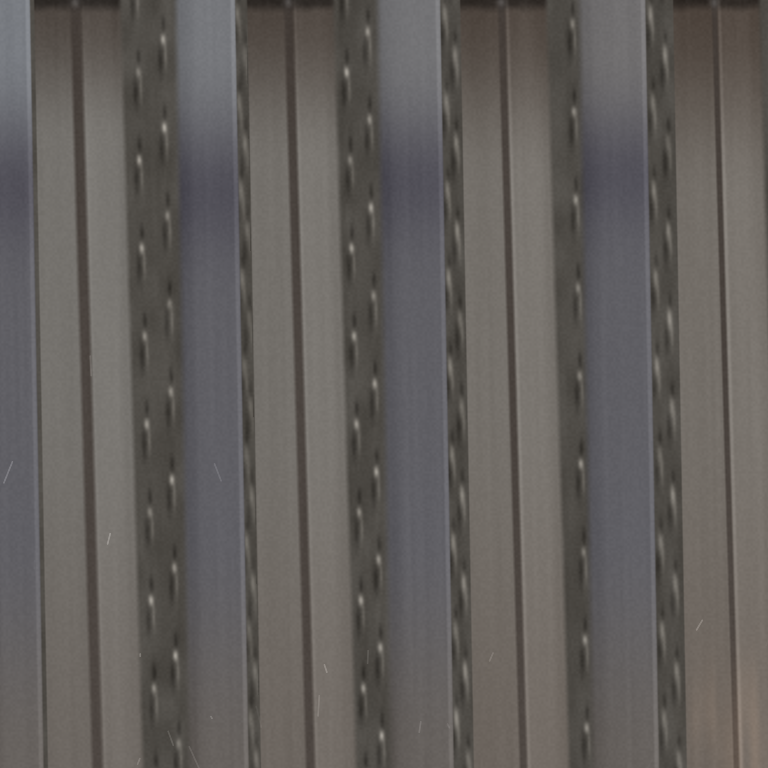
A WebGL 1 fragment shader for this texture:

```glsl
precision highp float;
// Ribbed sheet-metal cladding: four slightly leaning pairs of raised panels,
// split by a groove and flanked by dented dark strips and flat recessed bands.
// Each rib is a row of soft bands; strip widths follow the viewing angle.
uniform vec2 u_resolution;

const float PERIOD = 0.2773;
const float DENT_STEP = 0.1146;
const vec3 STRIP = vec3(0.305, 0.292, 0.272);
const vec3 GROOVE = vec3(0.255, 0.228, 0.21);
const vec3 GLINT = vec3(1.0, 0.98, 0.94);

float hash(vec2 p) {
  vec3 q = fract(p.xyx * 0.1031);
  q += dot(q, q.yzx + 33.33);
  return fract((q.x + q.y) * q.z);
}

float noise(vec2 p) {
  vec2 c = floor(p), f = fract(p);
  f = f * f * (3.0 - 2.0 * f);
  return mix(mix(hash(c), hash(c + vec2(1, 0)), f.x),
             mix(hash(c + vec2(0, 1)), hash(c + vec2(1, 1)), f.x), f.y);
}

float band(float x, float a, float b, float soft) {
  return smoothstep(a - soft, a + soft, x) - smoothstep(b - soft, b + soft, x);
}

float spot(vec2 p, vec2 size) {
  p /= size;
  return exp(-dot(p, p));
}

float segmentDistance(vec2 p, vec2 a, vec2 b) {
  vec2 d = b - a;
  return length(p - a - d * clamp(dot(p - a, d) / dot(d, d), 0.0, 1.0));
}

// Column of pressed dents: a glint, a fading lower lip and a shadow.
float dents(float x, float t, float phase, float seed, float stretch) {
  float k = t / DENT_STEP - phase + 0.5;
  float r = hash(vec2(floor(k), seed));
  vec2 p = vec2(x + (r - 0.5) * 0.002, (fract(k) - 0.5) * DENT_STEP);
  float glint = spot(p, vec2(0.0033, 0.0068 * stretch)) * mix(0.16, 0.34, r);
  float lip = spot(p - vec2(0.003, 0.02), vec2(0.0025, 0.018)) * 0.09;
  float shade = spot(p - vec2(-0.004, 0.026), vec2(0.0035, 0.02))
              + spot(p - vec2(0.001, -0.02), vec2(0.003, 0.011));
  return glint / sqrt(stretch) + lip - 0.085 * shade;
}

// Raised panel: dim at the top, pale in the middle, warmer at the foot.
vec3 panelColor(float t, float rib) {
  vec3 c = mix(vec3(0.3, 0.272, 0.25), vec3(0.452, 0.44, 0.422),
               smoothstep(0.0, 0.19 + 0.025 * rib, t));
  c = mix(c, vec3(0.425, 0.402, 0.38), smoothstep(0.5, 1.0, t));
  return c - vec3(0.0, 0.003, 0.005) * rib;
}

// Recessed band: bright top, a dark reflection, then bluish grey.
vec3 flatColor(float t, float rib) {
  float r = hash(vec2(rib + 7.0, 3.0));
  vec3 sheen = mix(vec3(0.46, 0.465, 0.48), vec3(0.43, 0.415, 0.41), rib / 3.0);
  vec3 c = mix(sheen, vec3(0.375, 0.372, 0.392), smoothstep(0.06, 0.25, t));
  float reflection = spot(vec2(t - 0.22 - 0.04 * r, 0.0), vec2(0.075, 1.0));
  c -= vec3(0.055, 0.058, 0.046) * reflection;
  return mix(c, vec3(0.4, 0.38, 0.365), smoothstep(0.68, 1.0, t));
}

// Short pale scuffs, mostly toward the foot of the sheet.
float scratches(vec2 p) {
  float wear = 0.0;
  for (int n = 0; n < 22; n++) {
    float s = float(n);
    vec2 a = vec2(hash(vec2(s, 1.7)), 1.0 - 0.55 * pow(hash(vec2(s, 5.3)), 2.0));
    vec2 d = vec2(hash(vec2(s, 9.1)) - 0.5, -0.8) * 0.035 * hash(vec2(s, 4.4));
    wear += (1.0 - smoothstep(0.0004, 0.0018, segmentDistance(p, a, a + d)))
          * hash(vec2(s, 8.2));
  }
  return wear;
}

void main() {
  vec2 uv = gl_FragCoord.xy / u_resolution;
  float t = 1.0 - uv.y;
  float lean = uv.x - 0.043 - 0.018 * t;
  float rib = floor(lean / PERIOD);
  float u = lean - rib * PERIOD;

  // Edges of the parts within one rib
  float groove = 0.055 + 0.011 * t;
  float panelEnd = 0.113 + 0.012 * t;
  float stripEnd = 0.186 - 0.0145 * rib;
  float leftWidth = 0.004 + 0.0102 * (rib + 1.0);
  float flatEnd = PERIOD - leftWidth;
  float halfGroove = 0.0068 - 0.0011 * rib;

  // Dark strips with dents on both sides of the flat band
  vec3 color = STRIP + 0.055 * (noise(vec2(uv.x * 55.0, t * 24.0)) - 0.5);
  float w = stripEnd - panelEnd;
  float relief = dents(u - panelEnd - 0.28 * w, t, 0.82, rib, 1.0)
               * (1.0 - smoothstep(1.0, 2.0, rib));
  relief += dents(u - panelEnd - 0.76 * w, t, 0.45 - 0.09 * rib, rib + 20.0, 1.0);
  float leftDents = dents(u - flatEnd - 0.2 * leftWidth, t, 0.16, rib + 40.0, 2.2);
  leftDents += dents(u - flatEnd - 0.72 * leftWidth, t, 0.62, rib + 60.0, 2.2);
  relief += leftDents * smoothstep(0.004, 0.02, leftWidth);
  color += GLINT * relief;

  // Flat band with a pale lip at its right edge
  vec3 recess = flatColor(t, rib) - 0.05 * (1.0 - smoothstep(0.0, 0.03, u - stripEnd));
  recess += 0.055 * band(u, flatEnd - 0.006, flatEnd - 0.001, 0.002);
  color = mix(color, recess, smoothstep(stripEnd - 0.006, stripEnd + 0.006, u)
        * (1.0 - smoothstep(flatEnd - 0.0015, flatEnd + 0.0015, u)));

  // Paired panels, groove and the shaded cap above them
  vec3 panel = panelColor(t, rib) + 0.025 * band(u, groove + 0.009, panelEnd - 0.012, 0.007);
  panel += (0.025 + 0.015 * rib) * spot(vec2(u - groove - halfGroove - 0.003, 0), vec2(0.0025, 1));
  float slot = band(u, groove - halfGroove, groove + halfGroove, 0.0035 - 0.0005 * rib);
  panel = mix(panel, GROOVE + 0.035 * t, slot * 0.92);
  panel *= mix(0.58, 1.0, smoothstep(0.004, 0.02, t + 0.004 * noise(uv * 60.0)));
  panel += 0.17 * spot(vec2(u - groove, t - 0.003), vec2(0.006, 0.007));
  color = mix(color, panel, smoothstep(0.0, 0.003, u)
        * (1.0 - smoothstep(panelEnd - 0.004, panelEnd + 0.005, u)));

  // Streaks, grain, scuffs and the rubbed lower right corner
  color += 0.018 * (noise(vec2(lean * 170.0, t * 4.0)) - 0.5);
  color += 0.022 * (noise(uv * 330.0) - 0.5);
  color += 0.13 * scratches(vec2(uv.x, t));
  float rubbed = smoothstep(0.8, 0.95, t) * smoothstep(0.9, 0.97, uv.x + 0.04 * noise(uv * 14.0));
  color += vec3(0.07, 0.05, 0.035) * rubbed * noise(vec2(lean * 90.0, t * 9.0));
  gl_FragColor = vec4(color, 1.0);
}
```
